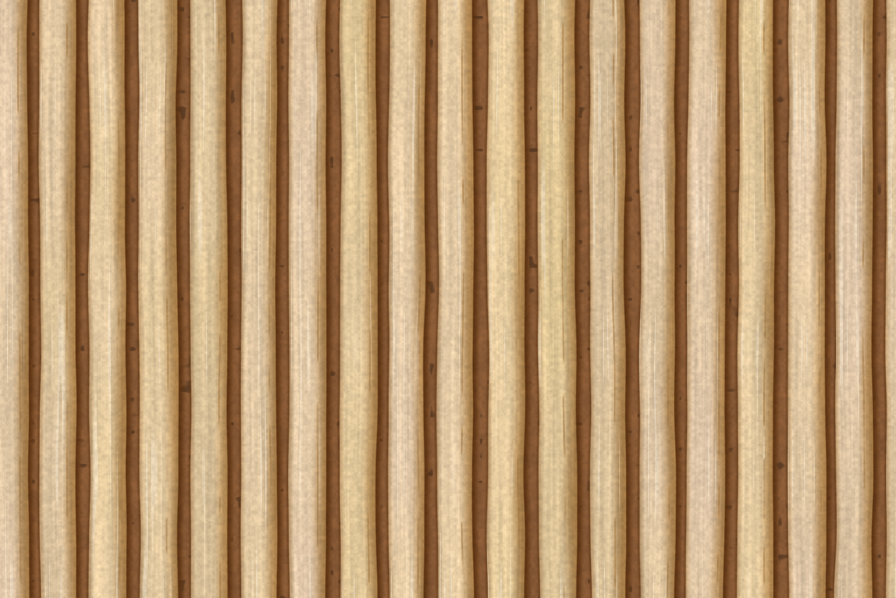
This texture is drawn by a Shadertoy shader. Its source:

```glsl
// A row of upright pale wooden rods over a brown backing, with grain and shadows.

const float RODS = 18.0;          // rods across the canvas
const float FIRST_CENTRE = 0.18;  // centre of the first rod, in rod pitches
const float HALF_WIDTH = 0.365;   // half the rod width, in rod pitches
const float CENTRE_JITTER = 0.035;
const float EDGE_WOBBLE = 0.035;
const float SHADOW_REACH = 0.17;
const float STREAK_AMOUNT = 0.11;
const float GRAIN_AMOUNT = 0.075;

const vec3 PINK_WOOD   = vec3(0.88, 0.78, 0.67);
const vec3 YELLOW_WOOD = vec3(0.87, 0.77, 0.56);
const vec3 SHADED_WOOD = vec3(0.63, 0.46, 0.25);
const vec3 LEFT_RIM    = vec3(0.71, 0.57, 0.40);
const vec3 GLINT       = vec3(0.96, 0.91, 0.82);
const vec3 BACKING     = vec3(0.53, 0.35, 0.21);
const vec3 SHADOW      = vec3(0.34, 0.18, 0.05);

float hash(vec2 p) {
    vec3 q = fract(vec3(p.xyx) * 0.1031);
    q += dot(q, q.yzx + 33.33);
    return fract((q.x + q.y) * q.z);
}

float noise(vec2 p) {
    vec2 i = floor(p), f = fract(p);
    f = f * f * (3.0 - 2.0 * f);
    return mix(mix(hash(i), hash(i + vec2(1, 0)), f.x),
               mix(hash(i + vec2(0, 1)), hash(i + vec2(1, 1)), f.x), f.y);
}

float fbm(vec2 p) {
    float sum = 0.0, weight = 0.5;
    for (int k = 0; k < 3; k++) {
        sum += weight * noise(p);
        p = p * 2.03 + 17.0;
        weight *= 0.5;
    }
    return sum / 0.875;
}

// Centre of a rod at height y: random offset, slight lean and slow bend.
float rodCentre(float id, float y) {
    float offset = (hash(vec2(id, 3.0)) - 0.5) * 2.0 * CENTRE_JITTER;
    float lean = (hash(vec2(id, 5.0)) - 0.5) * 0.007 * (y - 6.0);
    float bend = (noise(vec2(y * 0.45, id * 7.0 + 40.0)) - 0.5) * EDGE_WOBBLE;
    return id + FIRST_CENTRE + offset + lean + bend;
}

float rodHalfWidth(float id, float y) {
    float vary = (hash(vec2(id, 9.0)) - 0.5) * 0.03;
    return HALF_WIDTH + vary + (noise(vec2(y * 0.8, id * 11.0 + 80.0)) - 0.5) * EDGE_WOBBLE;
}

// Wood colour at t, running from -1 at the left edge to 1 at the right edge.
vec3 rodColour(float t, float y, float id) {
    float seed = id * 31.0 + 200.0;
    float tint = 0.65 * hash(vec2(id, 13.0)) + 0.35 * noise(vec2(seed, y * 0.35));
    vec3 colour = mix(PINK_WOOD, YELLOW_WOOD, tint);
    colour *= 0.97 + 0.06 * hash(vec2(id, 17.0));

    // Rounded shading, lit from the left
    float drift = (noise(vec2(seed + 9.0, y * 0.5)) - 0.5) * 0.2;
    colour = mix(colour, SHADED_WOOD, 0.9 * smoothstep(0.1, 1.0, t + drift));
    colour = mix(colour, LEFT_RIM, 0.8 * (1.0 - smoothstep(-1.0, -0.68, t)));

    // Long fibres, broad and fine
    float broadFibres = fbm(vec2(t * 3.5 + seed, y * 0.22)) - 0.5;
    float fineFibres = noise(vec2(t * 9.0 + seed, y * 0.6 + 50.0)) - 0.5;
    colour *= 1.0 + STREAK_AMOUNT * (1.6 * broadFibres + 0.6 * fineFibres);

    // Broken pale scratches and a darker split near the right
    float scratch = smoothstep(0.72, 0.92, noise(vec2(t * 8.0 + seed + 60.0, y * 0.4)));
    colour = mix(colour, GLINT, 0.45 * scratch * (1.0 - smoothstep(0.4, 0.9, t)));
    float splitAt = mix(0.35, 0.72, hash(vec2(id, 21.0))) + drift * 0.3;
    float splitMask = 1.0 - smoothstep(0.02, 0.08, abs(t - splitAt));
    splitMask *= smoothstep(0.45, 0.7, noise(vec2(seed + 90.0, y * 1.6)));
    return mix(colour, SHADED_WOOD, 0.5 * splitMask);
}

void mainImage(out vec4 fragColor, in vec2 fragCoord) {
    vec2 p = fragCoord / iResolution.x * RODS;  // one unit is one rod pitch
    float edgeSoftness = max(RODS / iResolution.x, 0.015);
    float nearest = floor(p.x - FIRST_CENTRE + 0.5);

    // Backing with mottling and sparse dark specks
    vec3 colour = BACKING * (0.92 + 0.16 * fbm(p * vec2(5.0, 2.5)));
    colour *= 1.0 - 0.3 * smoothstep(0.86, 0.97, noise(p * 6.0 + 300.0));

    // Shadows beside the neighbouring rods, then the rods themselves
    for (int k = -1; k <= 1; k++) {
        float id = nearest + float(k);
        float x = p.x - rodCentre(id, p.y);
        float halfWidth = rodHalfWidth(id, p.y);
        float rightShadow = 1.0 - smoothstep(0.0, SHADOW_REACH, x - halfWidth);
        float leftShadow = 1.0 - smoothstep(0.0, 0.07, -x - halfWidth);
        float shade = x > 0.0 ? rightShadow : 0.6 * leftShadow;
        // Shadows fall on the backing only, not on a rod already drawn
        float onBacking = step(HALF_WIDTH, abs(p.x - rodCentre(nearest, p.y)));
        colour = mix(colour, SHADOW, 0.9 * shade * (k == 1 ? onBacking : 1.0));

        float cover = 1.0 - smoothstep(-edgeSoftness, edgeSoftness, abs(x) - halfWidth);
        colour = mix(colour, rodColour(x / halfWidth, p.y, id), cover);
    }

    // Fine surface grain
    float grain = 0.6 * noise(p * 14.0) + 0.4 * noise(p * 27.0 + 70.0) - 0.5;
    colour *= 1.0 + 2.0 * GRAIN_AMOUNT * grain;
    fragColor = vec4(clamp(colour, 0.0, 1.0), 1.0);
}
```
